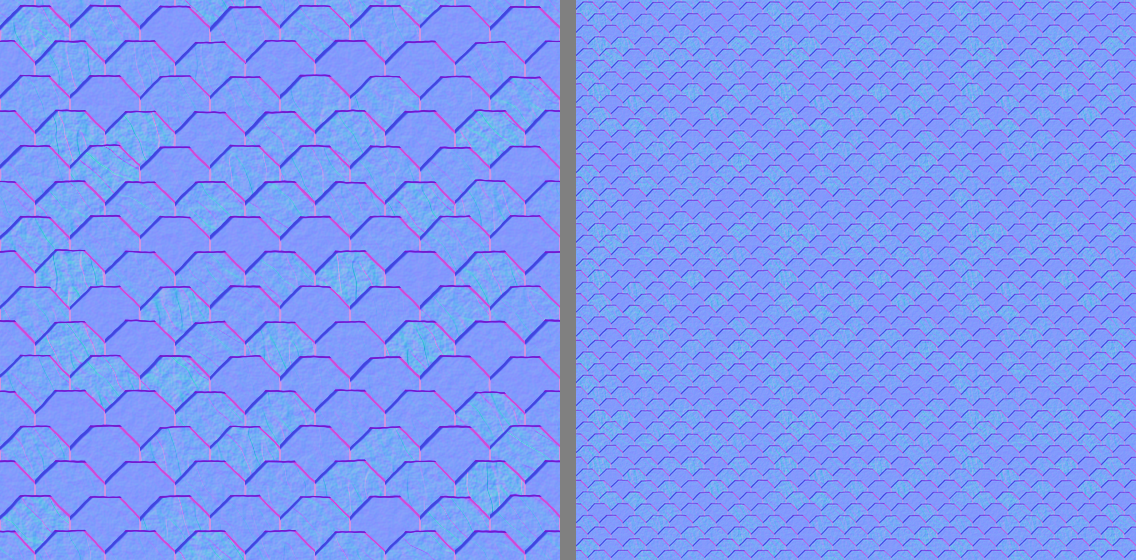
Left, the tile; right, the same tile 3 across and 3 down.
This texture map is drawn by a Shadertoy shader. Its source:

```glsl
// Normal map of overlapping slate shingles with clipped upper corners.
// Rows are layered from top to bottom; each tile gets seeded noise, split
// ledges and bevelled edges, summed as slopes and encoded as a normal.

const float COLUMNS = 8.0;         // tiles across, one unit each
const float ROWS = 16.0;           // courses down, half a unit each
const float ROW_STEP = 0.5;
const float ROW_PHASE = 0.417;     // height of the lowest course top
const float FLAT_HALF = 0.21;      // half width of the flat top edge
const float EDGE_WIDTH = 0.031;    // bevel of the flat top
const float RIGHT_WIDTH = 0.040;   // bevel of the right shoulder
const float LEFT_WIDTH = 0.056;    // bevel of the left shoulder
const float SEAM_WIDTH = 0.019;    // half width of the vertical joint
const float JITTER = 0.03;         // tile to tile height variation
const float WARP = 0.014;          // waviness of the outlines
const float CHIP = 0.009;          // small chips along the edges

// Slopes have y pointing down.
const vec2 SMOOTH_FACE = vec2(0.03, 0.20);
const vec2 ROUGH_FACE = vec2(-0.07, 0.40);
const vec2 TOP_SLOPE = vec2(-0.16, -1.35);
const vec2 RIGHT_SLOPE = vec2(0.95, -0.62);
const vec2 LEFT_SLOPE = vec2(-0.66, -0.62);
const vec2 SEAM_SLOPE = vec2(0.85, 0.20);

vec3 hash3(vec2 p) {
    vec3 q = fract(p.xyx * vec3(0.1031, 0.1030, 0.0973));
    q += dot(q, q.yxz + 33.33);
    return fract((q.xxy + q.yzz) * q.zyx);
}

// Gradient noise, wrapping after a whole number of cells.
float noise(vec2 p, float period) {
    vec2 cell = floor(p), f = p - cell;
    vec2 u = f * f * f * (f * (f * 6.0 - 15.0) + 10.0);
    vec4 v;
    for (int i = 0; i < 4; i++) {
        vec2 corner = vec2(float(i & 1), float(i >> 1));
        float a = 6.2832 * hash3(mod(cell + corner, period) + 3.0).x;
        v[i] = dot(vec2(cos(a), sin(a)), f - corner);
    }
    return mix(mix(v.x, v.y, u.x), mix(v.z, v.w, u.x), u.y);
}

// Stone relief in tile coordinates: grain, soft streaks and split ledges.
float stoneHeight(vec2 p, vec3 seed, float rough) {
    vec2 shift = floor(seed.xy * 60.0);
    float grain = 0.009 * noise(p * 6.0 + shift, 64.0)
                + 0.005 * noise(p * 13.0 + shift.yx, 64.0)
                + 0.003 * noise(p * 25.0 + shift, 64.0);
    float angle = mix(0.2, 0.85, seed.z);
    vec2 across = vec2(cos(angle), sin(angle));
    vec2 q = vec2(dot(p, across), dot(p, vec2(across.y, -across.x)));
    q.x += 0.04 * noise(p * 4.0 + shift.yx, 64.0);
    float streak = noise(q * vec2(7.0, 1.3) + shift, 64.0);
    float split = noise(q * vec2(4.0, 0.9) + shift.yx + 0.5, 64.0);
    float ledge = smoothstep(0.0, 0.07, split);
    return grain * (0.45 + rough) + (0.016 * streak + 0.011 * ledge) * rough;
}

vec2 stoneSlope(vec2 p, vec3 seed, float rough) {
    const vec2 e = vec2(0.012, 0.0);
    float h = stoneHeight(p, seed, rough);
    float dx = stoneHeight(p + e.xy, seed, rough) - h;
    float dy = stoneHeight(p + e.yx, seed, rough) - h;
    return mix(SMOOTH_FACE, ROUGH_FACE, rough) + vec2(-dx, dy) / e.x;
}

float band(float depth, float width) {
    return 1.0 - smoothstep(0.45 * width, width, depth);
}

void mainImage(out vec4 fragColor, in vec2 fragCoord) {
    vec2 p = fragCoord / iResolution.xy * COLUMNS;
    float pixel = COLUMNS / iResolution.y;
    p += WARP * vec2(noise(p * 3.0, 24.0), noise(p * 3.0 + 11.0, 24.0));

    float course = floor((p.y - ROW_PHASE) / ROW_STEP);
    vec2 slope = SMOOTH_FACE;

    // Lower courses lie over the ones above.
    for (int k = 2; k >= 0; k--) {
        float row = course + float(k);
        float odd = mod(row, 2.0);
        float centre = floor(p.x + 0.5 - 0.5 * odd) + 0.5 * odd;
        vec2 id = vec2(mod(centre, COLUMNS) * 2.0, mod(row, ROWS));
        vec3 seed = hash3(id + 17.0);
        vec3 vary = hash3(id.yx + 71.0);
        vec2 local = p - vec2(centre, row * ROW_STEP + ROW_PHASE);

        // Depths below the flat top and the two shoulders.
        float chip = CHIP * noise(local * 11.0 + floor(seed.xy * 50.0), 64.0);
        float drop = -local.y + JITTER * (vary.x - 0.5)
                   + 0.05 * (vary.y - 0.5) * local.x + chip;
        float top = drop;
        float right = (FLAT_HALF + drop - local.x) * 0.7071;
        float left = (FLAT_HALF + drop + local.x) * 0.7071;
        float inside = min(top, min(left, right));
        float cover = clamp(0.5 + inside / pixel, 0.0, 1.0);
        if (cover <= 0.0) continue;

        // Face, then bevels.
        float rough = pow(vary.z, 1.4);
        float wear = 0.85 + 0.3 * seed.x + 10.0 * chip;
        vec2 face = stoneSlope(local, seed, rough);
        face = mix(face, SEAM_SLOPE, band(0.5 - abs(local.x), SEAM_WIDTH));
        face = mix(face, LEFT_SLOPE, band(left, LEFT_WIDTH * wear));
        face = mix(face, RIGHT_SLOPE, band(right, RIGHT_WIDTH * wear));
        face = mix(face, TOP_SLOPE, band(top, EDGE_WIDTH * wear));
        slope = mix(slope, face, cover);
    }

    fragColor = vec4(0.5 + 0.5 * normalize(vec3(slope, 1.0)), 1.0);
}
```
